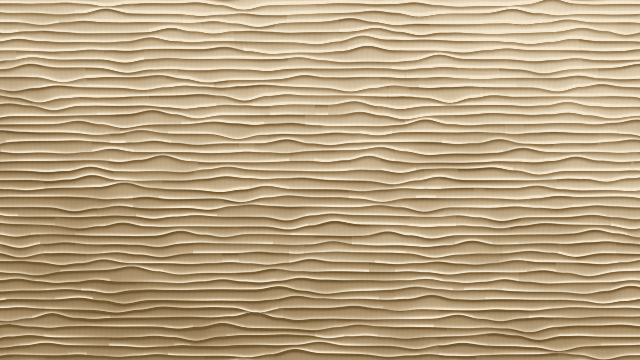
Reproduce this texture procedurally as a WebGL 1 fragment shader.

```glsl
precision highp float;

uniform vec2 u_resolution;

const float ROWS = 39.0;
const float TAU = 6.2831853;
const vec3 SHADE = vec3(0.44, 0.34, 0.19);
const vec3 SAND = vec3(0.69, 0.59, 0.44);
const vec3 CREAM = vec3(0.96, 0.91, 0.81);

float hash(float n) {
    return fract(sin(n * 127.1 + 11.7) * 43758.5453);
}

// Layered sines with a random phase and pitch for each seed
float wave(float x, float seed, float pitch) {
    float a = sin(x * pitch * (0.8 + 0.4 * hash(seed)) + TAU * hash(seed + 0.31));
    float b = sin(x * pitch * 1.73 + TAU * hash(seed + 0.57));
    float c = sin(x * pitch * 0.61 + TAU * hash(seed + 0.83));
    return (a + 0.7 * b + 0.6 * c) / 2.3;
}

// Height of one crest: slow drift plus occasional sharper swerves
float crestHeight(float row, float x) {
    float drift = 0.20 * wave(x, row, 7.0);
    float swerve = wave(x, row + 0.43, 19.0);
    return row + 0.5 + drift + 0.55 * swerve * abs(swerve);
}

// Nearest crest below (x) and above (y) the point
vec2 nearestCrests(vec2 p) {
    float base = floor(p.y);
    vec2 crests = vec2(base - 2.0, base + 3.0);
    for (int k = -2; k <= 2; k++) {
        float h = crestHeight(base + float(k), p.x);
        if (h <= p.y) crests.x = max(crests.x, h);
        else crests.y = min(crests.y, h);
    }
    return crests;
}

// Tone of a fold: broad lit lip above the lower crest, shadow under the upper one
float foldTone(vec2 p, float edge) {
    vec2 crests = nearestCrests(p);
    float gap = max(crests.y - crests.x, 0.001);
    float rise = p.y - crests.x;
    float drop = crests.y - p.y;
    float seed = floor(crests.x + 0.5);
    float gleam = 0.36 + 0.30 * wave(p.x, seed + 0.19, 13.0);
    float shadow = 0.30 + 0.14 * wave(p.x, seed + 0.71, 10.0)
                 + 0.14 * smoothstep(1.0, 1.5, gap);

    float body = mix(0.72, 0.46, rise / gap);
    float lit = body + gleam * exp(-rise * rise / 0.07);
    lit -= shadow * exp(-drop * drop / 0.07);
    float tone = mix(0.46 - shadow, lit, smoothstep(0.0, edge, rise));
    return mix(0.55, tone, mix(0.4, 1.0, smoothstep(0.05, 0.5, gap)));
}

// Faint woven threads
float weave(vec2 p) {
    float upright = sin(p.x * TAU * 68.0 + 2.5 * sin(p.y * 31.0 + p.x * 7.0));
    float level = sin(p.y * TAU * 83.0 + 2.0 * sin(p.x * 23.0));
    return 0.6 * upright + 0.4 * level;
}

// Wide soft light from the upper right with long uneven streaks
float broadLight(vec2 uv) {
    float slope = 0.40 * (uv.y - 0.5) + 0.16 * (uv.x - 0.5);
    float streaks = wave(uv.y + 0.12 * sin(uv.x * 5.0), 3.0, 31.0);
    float patches = wave(uv.x + 0.5 * uv.y, 8.0, 9.0);
    return slope + 0.05 * streaks + 0.05 * patches;
}

vec3 sandRamp(float tone) {
    vec3 dark = mix(SHADE, SAND, clamp(tone * 2.0, 0.0, 1.0));
    return mix(dark, CREAM, clamp(tone * 2.0 - 1.0, 0.0, 1.0));
}

void main() {
    vec2 uv = gl_FragCoord.xy / u_resolution;
    vec2 p = gl_FragCoord.xy / u_resolution.y;

    // Two samples per pixel height smooth the narrow folds
    float pixel = ROWS / u_resolution.y;
    float edge = max(0.11, pixel);
    float y = p.y * ROWS;
    float tone = 0.5 * (foldTone(vec2(p.x, y - 0.25 * pixel), edge)
                      + foldTone(vec2(p.x, y + 0.25 * pixel), edge));

    tone = 0.57 + 1.12 * (tone - 0.55);
    tone += broadLight(uv) + 0.015 * weave(p);

    gl_FragColor = vec4(sandRamp(tone), 1.0);
}
```
